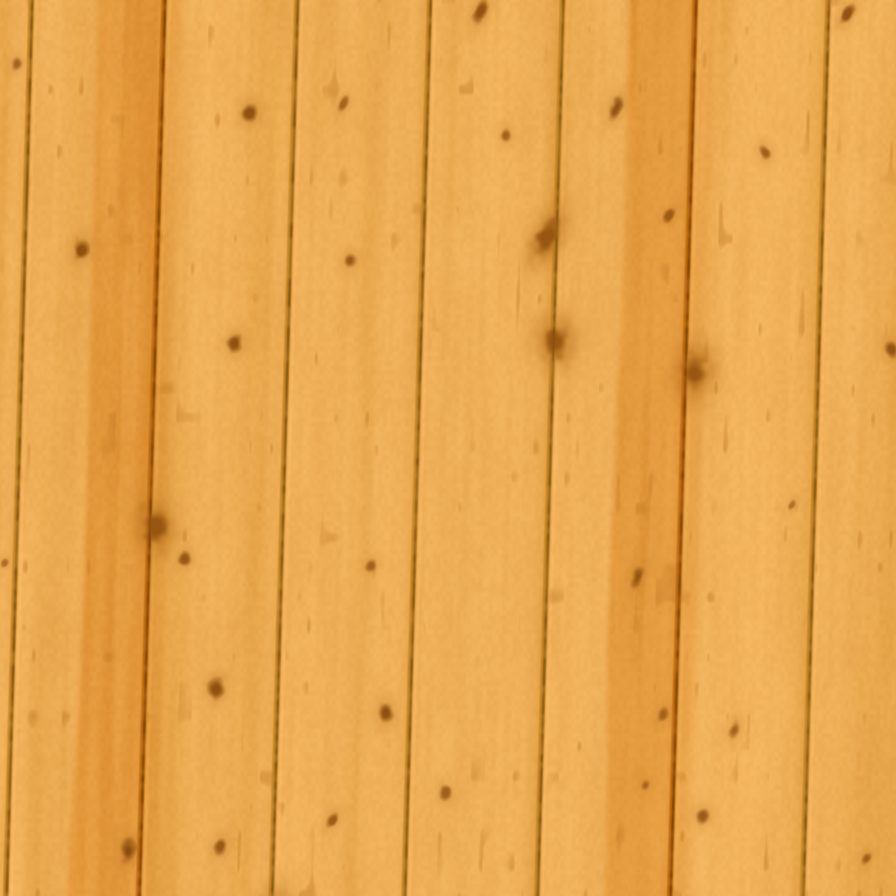
This texture is drawn by a Shadertoy shader. Its source:

```glsl
// Knotty pine boards: slightly leaning vertical planks with grooves, grain and scattered knots.

const float PLANK_WIDTH = 0.1482;
const float FIRST_SEAM = 0.0065;
const float LEAN = 0.0286;
const float KNOT_SPACING = 0.16;

const vec3 PINE = vec3(0.937, 0.69, 0.35);
const vec3 HONEY = vec3(0.905, 0.64, 0.265);
const vec3 HEARTWOOD = vec3(0.905, 0.61, 0.25);
const vec3 RED_STREAK = vec3(0.86, 0.55, 0.18);
const vec3 GROOVE = vec3(0.75, 0.50, 0.12);
const vec3 RED_GROOVE = vec3(0.73, 0.40, 0.04);
const vec3 KNOT_CORE = vec3(0.54, 0.29, 0.04);
const vec3 KNOT_HALO = vec3(0.74, 0.46, 0.13);

float hash(vec2 p) {
    vec3 q = fract(vec3(p.xyx) * 0.1031);
    q += dot(q, q.yzx + 33.33);
    return fract((q.x + q.y) * q.z);
}

float noise(vec2 p) {
    vec2 i = floor(p), f = fract(p);
    f = f * f * (3.0 - 2.0 * f);
    float low = mix(hash(i), hash(i + vec2(1, 0)), f.x);
    float high = mix(hash(i + vec2(0, 1)), hash(i + vec2(1, 1)), f.x);
    return mix(low, high, f.y);
}

// Strip of redder wood on every fourth plank, spilling a little over its seam
float heartwoodBand(float plank, float y) {
    float m = mod(plank, 4.0);
    float edge = 0.42 + 0.06 * noise(vec2(floor(plank) * 5.0, y * 3.0));
    return smoothstep(edge, edge + 0.08, m) - 0.5 * smoothstep(0.98, 1.03, m)
         - 0.5 * smoothstep(1.08, 1.2, m);
}

// Bare board colour with broad streaks, long fibres, speckle and short flecks
vec3 boardColor(vec2 p, float plank) {
    float id = floor(plank);
    float streak = noise(vec2(plank * 5.0 + id * 7.0, p.y * 0.7 + id * 3.0));
    float fibre = noise(vec2(p.x * 150.0, p.y * 6.0)) - 0.5;
    float speckle = noise(p * vec2(250.0, 190.0)) - 0.5;
    float mottle = noise(p * vec2(45.0, 14.0) + 31.0) - 0.5;
    vec3 color = mix(PINE, HONEY, 0.55 * smoothstep(0.5, 1.0, streak));
    float band = heartwoodBand(plank, p.y);
    float deep = smoothstep(0.45, 0.9, noise(vec2(plank * 11.0, p.y * 2.0)));
    color = mix(color, mix(HEARTWOOD, RED_STREAK, 0.7 * deep), 0.9 * band);
    color += 0.03 * (0.5 - streak) + 0.012 * (hash(vec2(id, 5.0)) - 0.5);
    color += vec3(0.7, 0.9, 1.0) * (0.025 * fibre + 0.03 * speckle + 0.02 * mottle);
    float fleck = smoothstep(0.86, 1.0, noise(vec2(p.x * 85.0, p.y * 30.0 + 9.0)));
    return mix(color, KNOT_HALO, 0.4 * fleck);
}

// x: dark core, y: soft halo of the knot living in one cell
vec2 knot(vec2 p, vec2 cell) {
    float size = hash(cell + 11.3);
    float big = step(0.87, hash(cell + 47.9));
    vec2 jitter = vec2(hash(cell + 3.7), hash(cell + 23.1));
    jitter.x = mix(jitter.x, 0.95 + 0.2 * jitter.x, big);
    vec2 center = (cell + mix(vec2(0.15), vec2(0.95), jitter))
                * vec2(PLANK_WIDTH, KNOT_SPACING);
    float radius = mix(mix(0.005, 0.0105, size), 0.0165, big);
    vec2 q = p - center;
    q.y -= q.x * mix(-0.2, 0.8, hash(cell + 61.0));
    q.y *= mix(0.95, 0.65, hash(cell + 71.0));
    float d = length(q) / radius + 0.4 * (noise(p * 110.0) - 0.5);
    float present = step(hash(cell + 83.0), 0.78);
    float core = (1.0 - smoothstep(0.2, 1.05, d)) * mix(0.95, 0.75, big);
    float halo = exp(-0.6 * d * d) * mix(0.45, 0.9, big);
    return present * mix(0.55, 1.0, max(size, big)) * vec2(core, halo);
}

vec2 knots(vec2 p) {
    vec2 cell = floor(p / vec2(PLANK_WIDTH, KNOT_SPACING));
    vec2 shade = vec2(0.0);
    for (int y = -1; y <= 1; y++)
        for (int x = -1; x <= 1; x++)
            shade = max(shade, knot(p, cell + vec2(x, y)));
    return shade;
}

// Groove between planks: stained rim, brown slope, broken dark line, pale lip
vec3 addGroove(vec3 color, vec2 p, float plank, float pixel) {
    float seam = floor(plank + 0.5);
    float d = (plank - seam) * PLANK_WIDTH;
    float red = 1.0 - min(1.0, abs(mod(seam, 4.0) - 1.0));
    float wear = noise(vec2(seam * 9.0, p.y * 130.0));
    float stain = exp(-abs(d + 0.002) / 0.005);
    float slope = 1.0 - smoothstep(0.0014, 0.0036 + pixel, abs(d));
    float line = 1.0 - smoothstep(0.0, 0.0016 + pixel, abs(d - 0.0009));
    float lip = 1.0 - smoothstep(0.0, 0.003, abs(d - 0.0062));
    vec3 groove = mix(GROOVE, RED_GROOVE, red);
    color = mix(color, groove, 0.22 * stain) + 0.025 * lip;
    color = mix(color, groove, slope * mix(0.75, 1.0, wear));
    return mix(color, groove * 0.7, line * mix(0.45, 1.0, wear));
}

void mainImage(out vec4 fragColor, in vec2 fragCoord) {
    vec2 uv = fragCoord / iResolution.xy;
    vec2 p = vec2(uv.x - FIRST_SEAM - LEAN * uv.y, uv.y);
    float plank = p.x / PLANK_WIDTH;

    vec3 color = boardColor(p, plank);
    color = addGroove(color, p, plank, 1.0 / iResolution.x);

    vec2 shade = knots(p);
    color = mix(color, min(color, KNOT_HALO), shade.y);
    color = mix(color, KNOT_CORE, shade.x);
    fragColor = vec4(clamp(color, 0.0, 1.0), 1.0);
}
```
